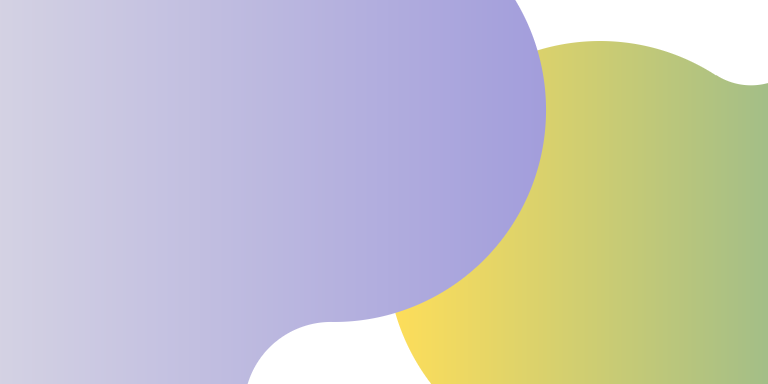
Give the GLSL for this background, as a WebGL 1 fragment shader.

```glsl
precision highp float;

// Two flowing blobs on white: a lavender one from the left over a yellow-green
// one at the right. Each outline is a large disc running tangentially into the
// concave arc of a smaller circle, filled with a horizontal gradient.

uniform vec2 u_resolution;

const vec3 WHITE = vec3(1.0);
const vec3 PALE_LILAC = vec3(0.830, 0.822, 0.890);
const vec3 LAVENDER = vec3(0.636, 0.617, 0.860);
const vec3 YELLOW = vec3(1.0, 0.872, 0.350);
const vec3 SAGE = vec3(0.640, 0.745, 0.530);

// Signed distance to a circle given as (center, radius)
float circleDistance(vec2 p, vec3 circle) {
  return length(p - circle.xy) - circle.z;
}

// Disc that extends past its contact with a notch circle, towards side (+1 or -1)
float blobDistance(vec2 p, vec3 disc, vec3 notch, float side) {
  float contactX = mix(disc.x, notch.x, disc.z / (disc.z + notch.z));
  return (p.x - contactX) * side > 0.0
    ? -circleDistance(p, notch)
    : circleDistance(p, disc);
}

// Antialiased coverage of a shape
float coverage(float dist, float pixel) {
  return clamp(0.5 - dist / pixel, 0.0, 1.0);
}

// Horizontal gradient between two positions
vec3 gradient(float x, float start, float end, vec3 from, vec3 to) {
  return mix(from, to, clamp((x - start) / (end - start), 0.0, 1.0));
}

void main() {
  // Canvas units: height is 1, width is 2
  float pixel = 1.0 / u_resolution.y;
  vec2 p = gl_FragCoord.xy * vec2(2.0 / u_resolution.x, pixel);

  // Yellow-green blob behind
  float rear = blobDistance(p, vec3(1.5625, 0.3385, 0.5547),
                            vec3(1.9557, 0.9445, 0.1667), 1.0);
  vec3 rearColor = gradient(p.x, 1.008, 2.0, YELLOW, SAGE);

  // Lavender blob in front
  float front = blobDistance(p, vec3(0.870, 0.7135, 0.552),
                             vec3(0.862, -0.065, 0.2266), -1.0);
  vec3 frontColor = gradient(p.x, 0.0, 1.422, PALE_LILAC, LAVENDER);

  vec3 color = mix(WHITE, rearColor, coverage(rear, pixel));
  color = mix(color, frontColor, coverage(front, pixel));
  gl_FragColor = vec4(color, 1.0);
}
```
